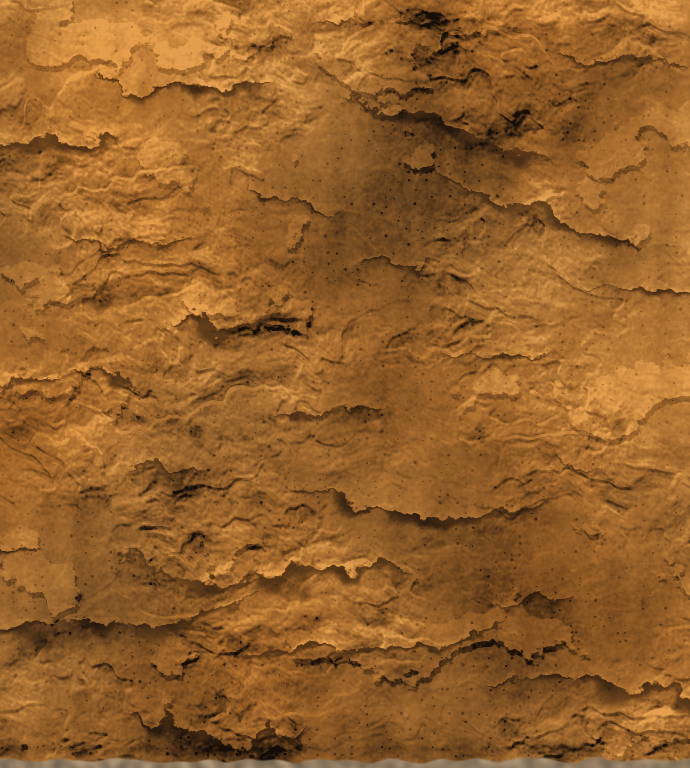
A WebGL 1 fragment shader for this texture:

```glsl
precision highp float;
// Weathered ochre clay wall: flaking layers, torn horizontal cracks, crumbs and pores.
uniform vec2 u_resolution;

vec2 hash2(vec2 cell) {
  vec3 k = fract(cell.xyx * vec3(0.1031, 0.1030, 0.0973));
  k += dot(k, k.yzx + 33.33);
  return fract((k.xx + k.yz) * k.zy);
}
float corner(vec2 cell, vec2 offset) {
  return dot(hash2(cell) * 2.0 - 1.0, offset);
}
// Gradient noise, roughly -0.8 to 0.8
float noise(vec2 p) {
  vec2 c = floor(p), f = p - c, e = vec2(1.0, 0.0);
  vec2 u = f * f * f * (f * (f * 6.0 - 15.0) + 10.0);
  float low = mix(corner(c, f), corner(c + e.xy, f - e.xy), u.x);
  float high = mix(corner(c + e.yx, f - e.yx), corner(c + e.xx, f - e.xx), u.x);
  return 1.4 * mix(low, high, u.y);
}
float fbm(vec2 p) {
  float sum = 0.0, gain = 1.0;
  for (int i = 0; i < 5; i++) {
    sum += gain * noise(p);
    p = mat2(0.96, 0.28, -0.28, 0.96) * p * 2.03 + vec2(17.3, 9.1);
    gain *= 0.55;
  }
  return sum;
}
// 0 on smooth plaster, 1 where the surface has broken up
float roughness(vec2 p) {
  return smoothstep(-0.25, 0.2, noise(p * vec2(3.0, 3.8) + 5.7) + 0.4 * noise(p * 11.0));
}
// Height: ragged stepped plates plus crumbs
float relief(vec2 p) {
  vec2 q = p + 0.025 * vec2(noise(p * 9.0), noise(p * 9.0 + 31.0));
  q += 0.009 * vec2(noise(p * 37.0), noise(p * 37.0 + 13.0));
  float layer = 2.6 * fbm(q * vec2(3.0, 5.0) + 4.0);
  float plates = floor(layer) + smoothstep(0.0, 0.12, fract(layer));
  float crumbs = fbm(q * vec2(17.0, 24.0));
  return mix(0.22, 1.0, roughness(p)) * (0.45 * plates + 0.85 * crumbs);
}
// Sharp-edged pale chips stuck on the surface
float chips(vec2 p) {
  float field = noise(p * vec2(7.0, 9.0) + 61.0) + 0.35 * fbm(p * vec2(17.0, 21.0) + 3.0);
  return smoothstep(0.36, 0.40, field);
}
// Tapered, sagging cracks: x = dark opening, y = lit lip, z = soft shade below
vec3 cracks(vec2 p, float aspect) {
  vec3 result = vec3(0.0);
  vec2 torn = p + vec2(0.012 * noise(p * 30.0), 0.03 * noise(p * 6.0) + 0.02 * fbm(p * 19.0));
  float ragged = max(0.75 + 1.5 * noise(p * vec2(17.0, 24.0) + 8.0), 0.0);
  for (int i = 0; i < 24; i++) {
    float n = float(i);
    vec2 r = hash2(vec2(n + 3.0, 7.0));
    vec2 center = vec2(fract(n * 0.618 + 0.3) * aspect, 0.04 + 0.94 * (n + r.x) / 24.0);
    float size = r.y * (1.15 - 0.5 * center.y);
    float u = (torn.x - center.x) / (0.04 + 0.17 * size);
    float sag = (r.x - 0.68) * 0.5 * (torn.x - center.x) + 0.02 * size * u * u;
    float below = center.y + sag - torn.y;
    float taper = max(1.0 - u * u, 0.0);
    float width = max((0.004 + 0.019 * size) * taper * ragged, 0.0004);
    float open = smoothstep(0.0005, 0.003, width);
    float lip = smoothstep(-0.001, 0.002, below);
    float inside = open * lip * (1.0 - smoothstep(width * 0.3, width * 1.6, below));
    float rim = open * (1.0 - lip) * exp(-abs(below) / 0.006);
    float shade = taper * lip * exp(-max(below, 0.0) / (0.007 + 0.032 * size));
    result = max(result, vec3(inside, rim, shade));
  }
  return result;
}
// Scattered tiny pinholes
float pores(vec2 p) {
  vec2 cell = floor(p * 95.0), r = hash2(cell + 40.0);
  float d = length(fract(p * 95.0) - 0.2 - 0.6 * r) + 0.1 * noise(p * 190.0);
  float radius = 0.05 + 0.13 * r.y * r.y;
  return step(0.7, hash2(cell + 91.0).x) * (1.0 - smoothstep(radius * 0.6, radius * 1.6, d));
}
// Ramp from deep shadow to pale clay
vec3 clay(float tone) {
  float t = tone * 5.0;
  vec3 c = mix(vec3(0.08, 0.05, 0.03), vec3(0.32, 0.20, 0.09), clamp(t, 0.0, 1.0));
  c = mix(c, vec3(0.49, 0.31, 0.13), clamp(t - 1.0, 0.0, 1.0));
  c = mix(c, vec3(0.61, 0.39, 0.17), clamp(t - 2.0, 0.0, 1.0));
  c = mix(c, vec3(0.71, 0.47, 0.21), clamp(t - 3.0, 0.0, 1.0));
  return mix(c, vec3(0.85, 0.59, 0.29), clamp(t - 4.0, 0.0, 1.3));
}

void main() {
  vec2 p = gl_FragCoord.xy / u_resolution.y;
  float rough = roughness(p);
  // Light from above: slope shading and short cast shadows
  vec2 light = vec2(-0.3, 0.95);
  float height = relief(p), shadow = 0.0;
  float slope = height - relief(p + light * 0.004);
  for (int i = 1; i <= 5; i++) {
    float reach = 0.006 * float(i);
    shadow = max(shadow, relief(p + light * reach) - height - reach * 14.0);
  }
  float tone = 0.56 + 0.1 * rough + 0.7 * clamp(slope, -0.4, 0.28) - 0.3 * min(shadow, 1.0);
  // Stains, lumps, chips with their shadows, wipe marks, grain
  tone += 0.38 * fbm(p * 2.7 + 12.0);
  tone += 0.15 * mix(0.3, 1.0, rough) * fbm(p * vec2(11.0, 14.0) + 33.0);
  float chip = chips(p);
  tone += 0.15 * chip - 0.24 * (1.0 - chip) * chips(p + light * 0.008);
  tone += 0.09 * (1.0 - rough) * noise(p * vec2(42.0, 4.0));
  tone += 0.08 * noise(p * 95.0) + (0.09 + 0.05 * rough) * noise(p * 200.0);
  tone -= 0.25 * pores(p);
  tone += 0.14 * smoothstep(0.95, 0.98, p.y + 0.04 * noise(p * 7.0));
  vec3 crack = cracks(p, u_resolution.x / u_resolution.y);
  tone += 0.13 * crack.y - 0.3 * crack.z;
  tone = mix(tone, 0.12 + 0.1 * rough + 0.15 * noise(p * 28.0), 0.9 * crack.x);
  tone -= 0.24 * exp(-abs(p.y - 0.025) / 0.016);
  // Slight drift between rusty and yellow clay, grey ledge along the foot
  vec3 color = clay(tone) * (1.0 + vec3(0.02, -0.04, -0.16) * noise(p * 3.5 + 50.0));
  float ledge = 1.0 - smoothstep(0.008, 0.012, p.y + 0.006 * noise(p * 30.0));
  color = mix(color, vec3(0.56, 0.48, 0.38) * (1.0 + 0.3 * noise(p * 60.0)), ledge);
  gl_FragColor = vec4(color, 1.0);
}
```
